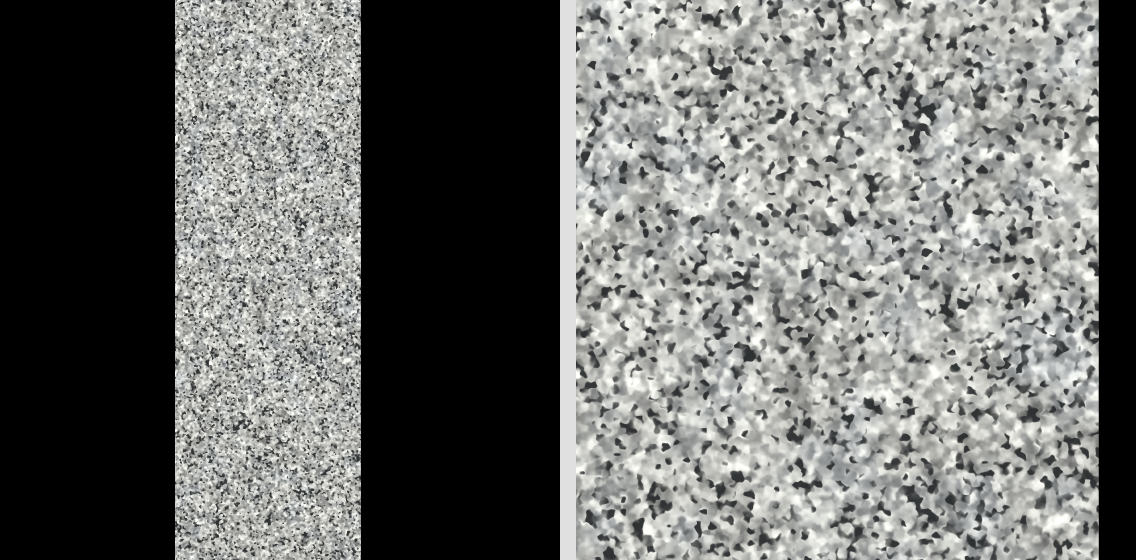
Left, the full canvas; right, a detail of the centre.
Write a WebGL 1 fragment shader that draws this texture.

```glsl
precision highp float;
// A vertical strip of fine speckled granite standing on a black ground.
// Pale mineral grains and dark mica flecks are soft Voronoi cells on wrapping
// grids, roughened by a small warp; slow noise gathers flecks and shifts tint.

#define STRIP_LEFT 0.3125
#define STRIP_RIGHT 0.6445
#define PALE_CELLS 236.0
#define MICA_CELLS 284.0
#define FINE_CELLS 400.0
#define CLUMP_CELLS 90.0
#define GRAIN_SHARPNESS 5.0
#define PALE_RANGE vec2(0.51, 0.97)
#define MICA_EDGES vec2(0.62, 0.93)
#define MICA_COLOR vec3(0.15, 0.16, 0.165)
#define WARM_TINT vec3(1.0, 1.005, 0.975)
#define COOL_TINT vec3(0.975, 1.0, 1.008)

uniform vec2 u_resolution;

vec3 hash3(vec2 cell, float seed) {
  vec3 q = fract(cell.xyx * vec3(0.1031, 0.1030, 0.0973) + seed * 0.137);
  q += dot(q, q.yxz + 33.33);
  return fract((q.xxy + q.yzz) * q.zyx);
}

// Three channels of value noise that wrap after one canvas
vec3 wrapNoise(vec2 uv, float cells, float seed) {
  vec2 p = uv * cells;
  vec2 cell = floor(p);
  vec2 f = p - cell;
  f = f * f * (3.0 - 2.0 * f);
  vec2 lo = mod(cell, cells);
  vec2 hi = mod(cell + 1.0, cells);
  vec3 bottom = mix(hash3(lo, seed), hash3(vec2(hi.x, lo.y), seed), f.x);
  vec3 top = mix(hash3(vec2(lo.x, hi.y), seed), hash3(hi, seed), f.x);
  return mix(bottom, top, f.y);
}

// Random tone per Voronoi cell, blended softly where cells meet
float grainTone(vec2 uv, float cells, float seed) {
  vec2 p = uv * cells;
  vec2 cell = floor(p);
  vec2 f = p - cell;
  float total = 0.0;
  float weightSum = 0.00001;
  for (int j = -1; j <= 1; j++) {
    for (int i = -1; i <= 1; i++) {
      vec2 offset = vec2(float(i), float(j));
      vec3 rnd = hash3(mod(cell + offset, cells), seed);
      vec2 d = offset + rnd.xy - f;
      float weight = exp(-GRAIN_SHARPNESS * dot(d, d));
      total += weight * rnd.z;
      weightSum += weight;
    }
  }
  return total / weightSum;
}

vec3 granite(vec2 uv) {
  float clump = wrapNoise(uv, CLUMP_CELLS, 1.0).z - 0.5;
  float patchTint = wrapNoise(uv, 40.0, 2.0).z;
  vec3 fine = wrapNoise(uv, FINE_CELLS, 3.0) - 0.5;
  vec2 warped = uv + 0.002 * fine.xy;

  // Pale feldspar and quartz
  float pale = grainTone(warped, PALE_CELLS, 4.0);
  float light = mix(PALE_RANGE.x, PALE_RANGE.y, pale);
  light += 0.14 * fine.z - 0.14 * clump;
  float coolness = smoothstep(0.35, 1.0, 0.6 * patchTint + 0.4 * (1.0 - pale));
  vec3 color = light * mix(WARM_TINT, COOL_TINT, coolness);

  // Dark mica flecks with soft rims
  float mica = grainTone(warped, MICA_CELLS, 5.0) + 0.20 * clump;
  float dark = smoothstep(MICA_EDGES.x, MICA_EDGES.y, mica + 0.08 * fine.z);
  return mix(color, MICA_COLOR, 0.92 * dark);
}

void main() {
  vec2 uv = gl_FragCoord.xy / u_resolution;
  vec2 pixel = 1.0 / u_resolution;

  // Strip coverage with smoothed sides
  float inside = min(uv.x - STRIP_LEFT, STRIP_RIGHT - uv.x);
  float strip = clamp(inside / pixel.x + 0.5, 0.0, 1.0);

  // Four samples per pixel smooth the small grains
  vec3 color = vec3(0.0);
  if (strip > 0.0) {
    for (int j = 0; j < 2; j++) {
      for (int i = 0; i < 2; i++) {
        vec2 shift = vec2(float(i), float(j)) * 0.5 - 0.25;
        color += 0.25 * granite(uv + shift * pixel);
      }
    }
  }
  gl_FragColor = vec4(clamp(color, 0.0, 1.0) * strip, 1.0);
}
```
